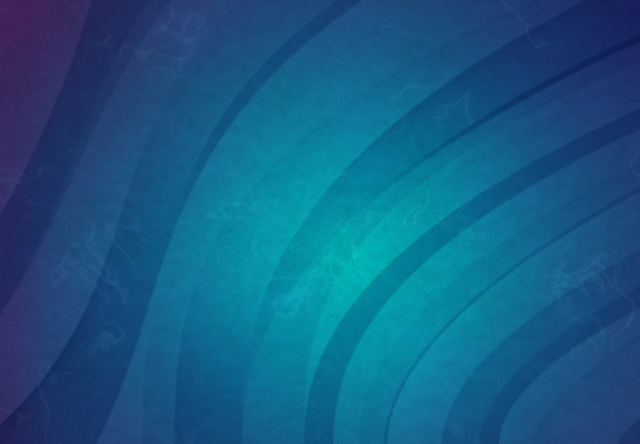
This background is drawn by a Shadertoy shader. Its source:

```glsl
// Curved translucent ribbons over a teal glow that fades to navy and plum.
// Ribbons lie between power curves (right) and cubic curves (left); layered
// noise adds mottling, creases and grain like worn paper.

float hash(vec2 p) {
    vec3 q = fract(vec3(p.xyx) * 0.1031);
    q += dot(q, q.yzx + 33.33);
    return fract((q.x + q.y) * q.z);
}

float noise(vec2 p) {
    vec2 i = floor(p), f = fract(p);
    f = f * f * (3.0 - 2.0 * f);
    return mix(mix(hash(i), hash(i + vec2(1, 0)), f.x),
               mix(hash(i + vec2(0, 1)), hash(i + vec2(1, 1)), f.x), f.y);
}

float fbm(vec2 p) {
    float sum = 0.0, amp = 0.5;
    for (int i = 0; i < 5; i++) {
        sum += amp * noise(p);
        p = mat2(1.6, 1.2, -1.2, 1.6) * p + 7.3;
        amp *= 0.5;
    }
    return sum;
}

// Signed offset from a sweep that leaves the floor at "foot" and reaches
// the right side at height "top"; positive lies to its right.
float sweep(vec2 uv, float foot, float top, float power) {
    return uv.x - foot - (1.0 - foot) * pow(max(uv.y, 0.0) / top, power);
}

// Signed offset from an S-curve given by x at four heights, top to floor.
float curve(vec2 uv, vec4 x) {
    float s = 3.0 * (1.0 - uv.y), a = s - 1.0, b = s - 2.0, c = s - 3.0;
    return uv.x - dot(x, vec4(-a * b * c / 6.0, s * b * c / 2.0,
                              -s * a * c / 2.0, s * a * b / 6.0));
}

float side(float d) {
    float w = fwidth(d) + 0.0005;
    return smoothstep(-w, w, d);
}

float band(float left, float right) {
    return side(left) * side(-right);
}

// A crisp edge whose tone fades away to the right.
float fold(float d, float width) {
    return side(d) * exp(-max(d, 0.0) / width);
}

vec3 glow(float r) {
    vec3 c = mix(vec3(0.0, 0.73, 0.71), vec3(0.015, 0.60, 0.67), smoothstep(0.0, 0.17, r));
    c = mix(c, vec3(0.05, 0.49, 0.62), smoothstep(0.14, 0.27, r));
    c = mix(c, vec3(0.09, 0.38, 0.55), smoothstep(0.23, 0.37, r));
    c = mix(c, vec3(0.13, 0.28, 0.47), smoothstep(0.32, 0.49, r));
    return mix(c, vec3(0.18, 0.16, 0.36), smoothstep(0.45, 0.70, r));
}

void mainImage(out vec4 fragColor, in vec2 fragCoord) {
    vec2 uv = fragCoord / iResolution.xy;
    vec2 p = vec2(uv.x, uv.y * 0.695);
    float mottle = fbm(p * 9.0) - 0.48;

    // Glow and tinted corners
    vec3 col = glow(length((p - vec2(0.54, 0.295)) * vec2(1.0, 1.06)) + 0.07 * mottle);
    col = mix(col, vec3(0.28, 0.10, 0.31), 0.75 * exp(-5.5 * length(p - vec2(0.0, 0.68))));
    col = mix(col, vec3(0.24, 0.13, 0.36), 0.4 * smoothstep(0.10, 0.0, uv.x));
    col = mix(col, vec3(0.07, 0.10, 0.36), 0.6 * exp(-5.0 * length(p - vec2(1.0, 0.68))));

    // Left ribbons
    float dark = 0.0;
    float plumL = curve(uv, vec4(0.143, 0.055, -0.078, -0.26));
    float plumR = curve(uv, vec4(0.267, 0.134, 0.020, -0.195));
    float plumMid = curve(uv, vec4(0.234, 0.120, 0.018, -0.195));
    dark += 0.38 * band(plumL, plumR) + 0.25 * band(plumL, plumMid);
    float blueL = curve(uv, vec4(0.378, 0.224, 0.143, -0.033));
    float blueR = curve(uv, vec4(0.566, 0.336, 0.237, 0.150));
    dark += band(blueL, blueR) * mix(0.65, 0.12, smoothstep(0.25, 0.85, uv.y));
    dark += 0.45 * fold(blueL, 0.012) * smoothstep(0.5, 0.1, uv.y);
    float strip = curve(uv, vec4(0.527, 0.318, 0.237, 0.150));
    dark += 0.45 * band(strip, blueR) * smoothstep(0.45, 0.75, uv.y);

    // Central ribbons
    float faint = sweep(uv, 0.273, 1.094, 2.8);
    float mainL = sweep(uv, 0.378, 1.06, 2.5);
    float mainR = sweep(uv, 0.378, 0.906, 2.2);
    float low = smoothstep(0.42, 0.08, uv.y);
    dark += band(faint, mainL) * (0.04 + 0.55 * low) + 0.13 * fold(faint, 0.03);
    dark += 0.25 * band(sweep(uv, 0.222, 1.08, 2.8), faint) * low;
    dark += 0.42 * band(mainL, mainR) + 0.35 * fold(mainL, 0.04) * smoothstep(0.5, 0.75, uv.y);
    dark += 0.6 * band(sweep(uv, 0.378, 0.925, 2.2), mainR) * smoothstep(0.5, 0.8, uv.y);
    float lit = sweep(uv, 0.475, 0.859, 2.75);
    dark += 0.24 * band(mainR, lit);
    dark += 0.15 * fold(sweep(uv, 0.475, 0.835, 2.6), 0.02) * smoothstep(0.4, 0.7, uv.y);

    // Right ribbons
    float lineR = sweep(uv, 0.521, 0.709, 2.2);
    dark += 0.62 * band(sweep(uv, 0.475, 0.756, 2.2), lineR);
    dark += 0.16 * fold(sweep(uv, 0.560, 0.633, 2.0), 0.06);
    float bright = sweep(uv, 0.605, 0.568, 1.85);
    dark += 0.42 * band(sweep(uv, 0.600, 0.580, 1.85), bright);
    dark -= 0.22 * fold(bright, 0.05);
    float lowerL = sweep(uv, 0.690, 0.436, 1.85);
    float lowerM = sweep(uv, 0.749, 0.355, 1.85);
    float lowerR = sweep(uv, 0.780, 0.305, 1.85);
    dark += 0.32 * band(lowerL, lowerM) + 0.62 * band(lowerM, lowerR);
    dark += 0.18 * fold(lowerL, 0.02) + 0.2 * fold(sweep(uv, 0.833, 0.248, 1.6), 0.025);
    dark += 0.5 * side(sweep(uv, 0.965, 0.06, 1.2));
    col *= mix(vec3(1.0), vec3(0.50, 0.68, 0.82), dark);

    // Paper: mottling, fine creases and grain
    vec2 warp = p * 7.0 + 1.6 * vec2(fbm(p * 6.0), fbm(p * 6.0 + 19.0));
    float ridge = abs(fbm(warp + 4.0) - 0.48);
    float crease = exp(-ridge * 110.0) * smoothstep(0.40, 0.75, noise(p * 11.0 + 3.0));
    float fiber = fbm(p * vec2(70.0, 95.0)) - 0.48;
    float grain = noise(p * 390.0) - 0.5;
    col *= 1.0 + 0.16 * mottle + 0.12 * fiber + 0.06 * grain;
    col += crease * vec3(0.035, 0.05, 0.045);
    fragColor = vec4(clamp(col, 0.0, 1.0), 1.0);
}
```
